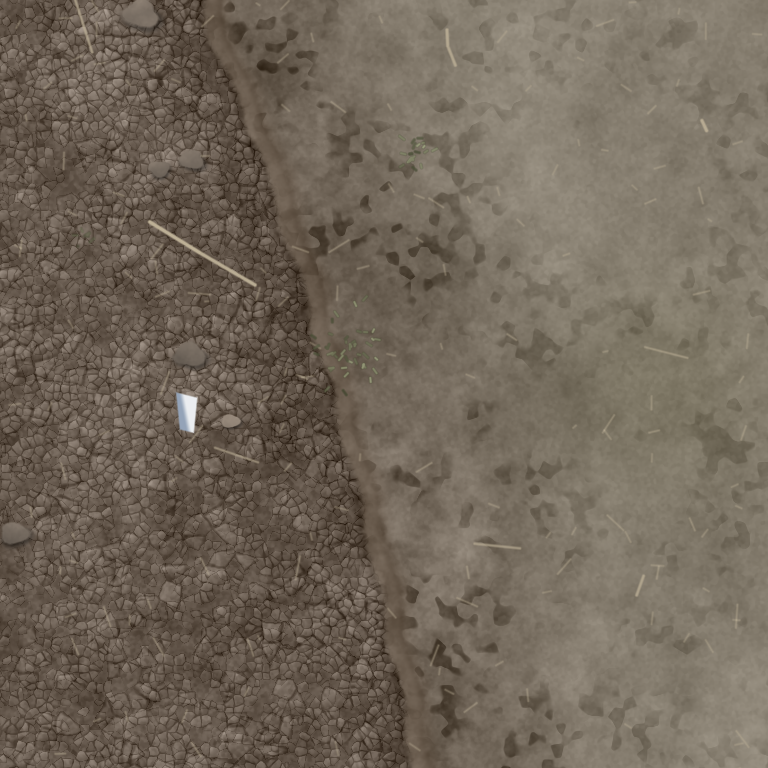
Write a Shadertoy shader that draws this texture.

```glsl
vec2 hash2(vec2 p) {
    vec3 q = fract(p.xyx * vec3(.1031, .1030, .0973));
    q += dot(q, q.yzx + 33.33);
    return fract((q.xx + q.yz) * q.zy);
}

// Smooth cellular noise: cell values blended by distance to their seeds
float cellNoise(vec2 p) {
    vec2 base = floor(p), sum = vec2(0);
    for (int i = 0; i < 9; i++) {
        vec2 cell = base + vec2(i % 3 - 1, i / 3 - 1), d = cell + hash2(cell) - p;
        sum += vec2(hash2(cell + 71.).x, 1) * exp(-5. * dot(d, d));
    }
    return sum.x / sum.y;
}

float mottle(vec2 p) {
    float sum = 0., gain = .5;
    for (int i = 0; i < 4; i++) {
        sum += gain * (cellNoise(p) - .5);
        p = mat2(1.6, 1.2, -1.2, 1.6) * p + 17.;
        gain *= .65;
    }
    return sum;
}

// Signed tone of angular lumps: lit bodies, dark crevices
float clods(vec2 p, float fill) {
    vec2 base = floor(p), id = base, toSeed = vec2(0);
    float near = 8., second = 8.;
    for (int i = 0; i < 9; i++) {
        vec2 cell = base + vec2(i % 3 - 1, i / 3 - 1), d = cell + hash2(cell) - p;
        float dist = length(d);
        second = min(second, max(near, dist));
        if (dist < near) { near = dist; id = cell; toSeed = d; }
    }
    vec2 h = hash2(id + 29.);
    float lit = .15 + .7 * h.y - dot(toSeed, vec2(-.4, .9));
    return smoothstep(h.x - .1, h.x + .1, fill) * mix(-.9, lit, smoothstep(.03, .25, second - near));
}

float segment(vec2 p, vec2 a, vec2 b, float width) {
    vec2 ab = b - a;
    float d = length(p - a - ab * clamp(dot(p - a, ab) / dot(ab, ab), 0., 1.));
    float aa = 1.2 / iResolution.y;
    return 1. - smoothstep(width - aa, width + aa, d);
}

// One short random straw in some cells of a grid
float straws(vec2 p, float scale, float density) {
    vec2 cell = floor(p * scale), h = hash2(cell + 5.), k = hash2(cell + 91.);
    vec2 mid = (cell + .3 + .4 * h) / scale;
    vec2 arm = vec2(cos(k.x * 6.3), sin(k.x * 6.3)) * (.06 + .2 * k.y) / scale;
    return step(hash2(cell + 43.).x, density) * segment(p, mid - arm, mid + arm, .0012);
}

// Clump of small leaves: x is coverage, y is brightness
vec2 sprig(vec2 p, vec2 centre, vec2 spread, float count) {
    vec2 leaf = vec2(0);
    for (float i = 0.; i < count; i++) {
        vec2 h = hash2(vec2(i, centre.x * 900.)), k = hash2(vec2(i + 60., centre.y * 700.));
        vec2 at = centre + spread * (h + k - 1.), tip = at + .012 * (vec2(k.x, h.y) - .5);
        leaf = mix(leaf, vec2(1, h.x), segment(p, at, tip, .0018));
    }
    return leaf;
}

float spot(vec2 p, vec2 centre, float falloff) {
    return exp(-dot(p - centre, p - centre) * falloff);
}

void mainImage(out vec4 fragColor, in vec2 fragCoord) {
    vec2 p = fragCoord / iResolution.xy;
    float t = 1. - p.y;
    float broad = mottle(p * 5.), fine = mottle(p * 38. + 9.), grain = cellNoise(p * 230.) - .5;

    // Border running from upper left to lower middle
    float border = .27 + .27 * t + .024 * sin(3.14 * t) - .014 * exp(-pow((t - .06) / .06, 2.));
    float d = p.x - border + .004 * sin(t * 47.) + .008 * fine;

    // Loose, lumpy soil
    float rough = clamp(.55 + 1.3 * broad + .25 * smoothstep(-.3, -.05, d), .15, .95);
    vec2 warped = p + .006 * vec2(fine, mottle(p * 31.));
    vec3 soil = vec3(.385, .335, .29) + .13 * broad + .14 * fine + .09 * grain;
    soil += .085 * clods(warped * 42., rough * .6) + .085 * clods(warped * 88. + 7., rough);
    soil -= .035 * smoothstep(-.12, -.01, d);

    // Packed, dusty ground with dark crumbs
    float open = smoothstep(0., .38, d);
    vec3 ground = mix(vec3(.455, .41, .36), vec3(.525, .493, .437), open);
    ground += .17 * broad + mix(.17, .07, open) * fine + .04 * grain;
    float crumbs = smoothstep(.58, .78, cellNoise(p * 75. + 3.)) * smoothstep(-.12, .2, mottle(p * 9. + 40.));
    ground -= mix(.17, .07, open) * crumbs + .05 * spot(p, vec2(.36, .89), 130.);
    ground -= vec3(.02, .015, .03) * spot(p, vec2(.87, .5), 50.);

    // Smooth brown lip and its shadow lines
    float lip = smoothstep(-.008, .004, d) * (1. - smoothstep(.016, .045, d));
    ground = mix(ground, vec3(.425, .368, .312) + .12 * fine, .75 * lip);
    vec3 col = mix(soil, ground, smoothstep(-.007, .006, d));
    col -= .06 * exp(-pow((d + .004) / .005, 2.)) + .035 * exp(-pow((d - .022) / .005, 2.));

    // Larger stones: centre, radius, tone
    vec4 stones[6] = vec4[](vec4(.183, .983, .022, .5), vec4(.208, .78, .012, .45), vec4(.25, .792, .014, .46),
        vec4(.246, .538, .018, .43), vec4(.018, .305, .017, .45), vec4(.3, .452, .011, .58));
    for (int i = 0; i < 6; i++) {
        vec4 s = stones[i];
        vec2 q = (p - s.xy) / s.z * vec2(.9, 1.2);
        float rim = 1. + .12 * sin(3. * atan(q.y, q.x) + s.x * 90.) + .4 * fine;
        col *= 1. - .4 * (1. - smoothstep(.7, 1.3, length(q + vec2(-.15, .3)) / rim));
        vec3 face = vec3(1, .91, .82) * (s.w + .04 * q.y + .12 * fine);
        col = mix(col, face, 1. - smoothstep(.85, 1.1, length(q) / rim));
    }

    // Scattered straws, then longer ones: start, end
    float straw = .45 * straws(p, 17., .22) + .4 * straws(p + .37, 29., .12);
    vec4 stalks[10] = vec4[](vec4(.195, .711, .26, .671), vec4(.26, .671, .332, .629), vec4(.914, .843, .92, .83),
        vec4(.582, .961, .583, .94), vec4(.583, .94, .593, .915), vec4(.838, .25, .829, .225),
        vec4(.098, 1, .12, .932), vec4(.618, .292, .677, .286), vec4(.28, .417, .336, .398), vec4(.84, .548, .895, .534));
    for (int i = 0; i < 10; i++) {
        float weight = 1. - .05 * float(i);
        straw = max(straw, weight * segment(p, stalks[i].xy, stalks[i].zw, .0024 * weight));
    }
    col = mix(col, vec3(.74, .69, .59), straw);

    // Green sprigs
    vec2 leaf = max(sprig(p, vec2(.455, .55), vec2(.055, .065), 44.), sprig(p, vec2(.54, .805), vec2(.035, .03), 20.));
    leaf = max(leaf, .7 * sprig(p, vec2(.11, .685), vec2(.02), 7.));
    col = mix(col, mix(vec3(.24, .26, .17), vec3(.64, .67, .52), leaf.y), .75 * leaf.x);

    // Pale scrap with a bluish fold
    vec2 q = p - vec2(.2435, .462);
    float scrap = 1. - smoothstep(-.001, .002, max(abs(q.x) - .011 - .1 * q.y, abs(q.y + .25 * q.x) - .023));
    col = mix(col, mix(vec3(.58, .64, .72), vec3(.92, .93, .94), smoothstep(-.006, .002, q.x + .2 * q.y)), scrap);

    fragColor = vec4(clamp(col, 0., 1.), 1);
}
```
